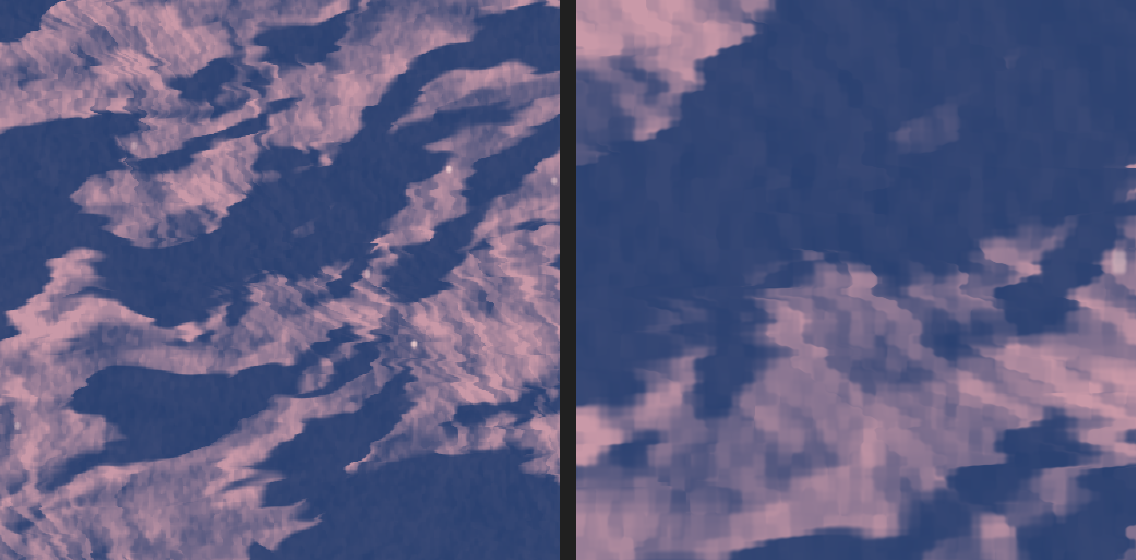
Left: the whole. Right: its middle third, enlarged.
Write a three.js fragment shader that draws this texture.

```glsl
varying vec2 vUv;

#define CELLS 140.0
#define TILT 0.32
#define SHADOW_EDGE vec2(0.412, 0.495)
#define LIT_LEVEL 0.64
#define SLOPE_DEPTH 0.58
#define GULLY_DEPTH 0.60
#define GRAIN_DEPTH 0.26
#define COMB_SHIFT 0.026
#define SHADOW_COLOR vec3(0.185, 0.265, 0.448)
#define LIT_COLOR vec3(0.745, 0.575, 0.642)
#define SPECK_COLOR vec3(0.93, 0.80, 0.80)

vec3 hash3(vec2 cell) {
  vec3 p = vec3(dot(cell, vec2(127.1, 311.7)),
                dot(cell, vec2(269.5, 183.3)),
                dot(cell, vec2(419.2, 371.9)));
  return fract(sin(p) * 43758.545);
}

// Cellular noise: random values of scattered points, blended by distance.
float cellular(vec2 p, float sharpness) {
  vec2 base = floor(p);
  float total = 0.0005;
  float weights = 0.001;
  for (int j = -1; j <= 1; j++) {
    for (int i = -1; i <= 1; i++) {
      vec2 cell = base + vec2(float(i), float(j));
      vec3 rnd = hash3(cell);
      vec2 d = cell + 0.1 + 0.8 * rnd.xy - p;
      float w = pow(max(1.0 - dot(d, d), 0.0), sharpness);
      total += w * rnd.z;
      weights += w;
    }
  }
  return total / weights;
}

// Pulls positions toward a coarse grid while staying continuous.
vec2 softSnap(vec2 uv) {
  vec2 g = uv * CELLS;
  return (floor(g) + smoothstep(0.1, 0.9, fract(g))) / CELLS;
}

// Layered sines bend the ridges.
vec2 bend(vec2 p) {
  p += 0.030 * sin(p.yx * vec2(11.0, 8.0) + vec2(1.3, 4.1));
  p += 0.012 * sin(p.yx * vec2(29.0, 23.0) + vec2(5.2, 0.7));
  return p;
}

// Broad relief: wide layers rising to the right, in three octaves.
float relief(vec2 p) {
  vec2 q = vec2(p.x, p.y - TILT * p.x) * vec2(4.2, 8.5) + 13.0;
  float sum = 0.0;
  float amount = 0.55;
  for (int i = 0; i < 3; i++) {
    sum += amount * cellular(q, 3.0);
    q = q * vec2(1.9, 2.1) + 7.3;
    amount *= 0.52;
  }
  return sum;
}

// Sparse bright spots of bare ground.
float specks(vec2 p) {
  vec2 g = p * 48.0;
  vec3 rnd = hash3(floor(g) + 91.0);
  vec2 d = abs(fract(g) - 0.5) * vec2(1.0, 0.75);
  float spot = 1.0 - smoothstep(0.1, 0.36, length(d));
  return spot * step(0.994, rnd.z) * (0.4 + 0.6 * rnd.x);
}

void main() {
  vec2 uv = softSnap(vUv);

  // Uneven rows give the shadows combed horizontal ends.
  vec2 combed = uv;
  combed.x += COMB_SHIFT * (cellular(uv * vec2(7.0, 85.0), 3.0) - 0.5);
  vec2 p = bend(combed);

  // Lit slopes: facets, steep gullies and fine grain.
  float slope = cellular(vec2(p.x, p.y - TILT * p.x) * vec2(13.0, 24.0) + 31.0, 4.0);
  float lean = 0.13 * sin(6.0 * p.y + 5.0 * p.x) + 0.25 * p.y;
  float gully = cellular(vec2(p.x + lean, p.y) * vec2(44.0, 17.0) + 57.0, 4.0);
  float grain = cellular(uv * vec2(125.0, 75.0), 3.0);
  float lit = LIT_LEVEL + SLOPE_DEPTH * (slope - 0.5)
            + GULLY_DEPTH * (gully - 0.5) + GRAIN_DEPTH * (grain - 0.5);

  // Cast shadows follow the relief, frayed by the slopes.
  float height = relief(p) + 0.10 * (slope - 0.5) + 0.05 * (gully - 0.5);
  float sun = smoothstep(SHADOW_EDGE.x, SHADOW_EDGE.y, height);
  float shade = 0.02 + 0.06 * (gully - 0.5) + 0.06 * (grain - 0.5);
  float tone = mix(shade, clamp(lit, 0.1, 1.08), sun);

  vec3 color = mix(SHADOW_COLOR, LIT_COLOR, tone);
  color = mix(color, SPECK_COLOR, specks(uv) * sun);
  gl_FragColor = vec4(color, 1.0);
}
```
